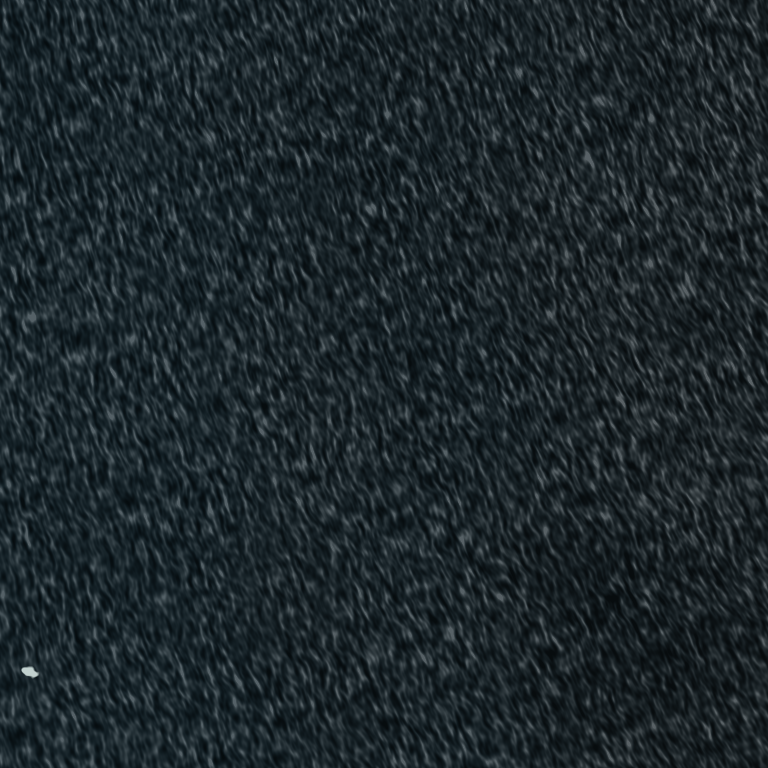
Give the GLSL for this texture, as a Shadertoy shader.

```glsl
#define RIPPLE_FREQ vec2(132.0, 45.0)
#define TILT 0.31
#define BEND 0.2
#define MEDIAN_TONE 0.142
#define CONTRAST 0.38
#define COOL_TINT vec3(-0.050, 0.0, 0.023)
#define WARM_TINT vec3(-0.033, 0.0, 0.015)
#define SHADE_CENTER vec2(0.83, 0.16)
#define SPECK_CENTER vec2(0.039, 0.125)
#define SPECK_RADII vec2(0.0105, 0.0065)
#define SPECK_COLOR vec3(0.76, 0.82, 0.81)

// Unit gradient at a lattice point, from an integer hash
vec2 latticeGradient(vec2 cell) {
    uvec2 q = uvec2(ivec2(cell)) * uvec2(73157u, 95273u);
    uint h = (q.x ^ (q.y << 3)) * 40503u + q.y;
    h = (h ^ (h >> 15)) * 668265u;
    h = (h ^ (h >> 13)) * 374761u;
    h ^= h >> 16;
    float angle = float(h & 65535u) / 65536.0 * 6.28319;
    return vec2(cos(angle), sin(angle));
}

float gradientNoise(vec2 p) {
    vec2 i = floor(p), f = p - i;
    vec2 w = f * f * f * (f * (f * 6.0 - 15.0) + 10.0);
    vec2 e = vec2(1.0, 0.0);
    float a = dot(latticeGradient(i), f);
    float b = dot(latticeGradient(i + e.xy), f - e.xy);
    float c = dot(latticeGradient(i + e.yx), f - e.yx);
    float d = dot(latticeGradient(i + e.xx), f - e.xx);
    return mix(mix(a, b, w.x), mix(c, d, w.x), w.y);
}

// Across/along coordinates of the slanted, gently curving ripples
vec2 rippleSpace(vec2 p) {
    vec2 across = vec2(cos(TILT), sin(TILT));
    vec2 along = vec2(across.y, -across.x);
    vec2 q = vec2(dot(p, across) + BEND * p.x * p.y, dot(p, along));
    q.x += 0.008 * gradientNoise(p * 9.0) + 0.004 * gradientNoise(p * 34.0 + 5.0);
    return q;
}

// Elongated wavelets in three sizes, a little above unit deviation
float ripples(vec2 p) {
    vec2 q = rippleSpace(p) * RIPPLE_FREQ;
    float sum = gradientNoise(q);
    sum += 0.50 * gradientNoise(q * vec2(0.68, 0.6) + 37.3);
    sum += 0.65 * gradientNoise(q * vec2(1.6, 2.0) + 81.7);
    return sum * 3.95;
}

// Slow changes of light over the surface
float broadShade(vec2 p) {
    vec2 d = p - SHADE_CENTER;
    d.x += 0.5 * d.y;
    d += 0.12 * vec2(gradientNoise(p * 7.0), gradientNoise(p * 7.0 + 19.0));
    float shade = 0.4 * gradientNoise(p * 3.0 + 11.0) + 0.35 * gradientNoise(p * 10.0 + 23.0);
    return shade - 0.9 * exp(-dot(d, d) * 55.0) + 0.2 * (0.6 - p.x);
}

// Coverage of the small pale floating speck
float speck(vec2 p) {
    vec2 d = p - SPECK_CENTER;
    d.y += 0.25 * d.x;
    float edge = length(d / SPECK_RADII) - 1.0 + 0.5 * gradientNoise(p * 130.0);
    return 1.0 - smoothstep(-0.25, 0.2, edge);
}

void mainImage(out vec4 fragColor, in vec2 fragCoord) {
    vec2 p = fragCoord / iResolution.y;

    // Ripple light, stronger in patches and toward the right
    float strength = 0.95 + 0.35 * gradientNoise(p * 13.0 + 51.0) + 0.15 * (p.x - 0.5);
    float light = ripples(p) * strength + broadShade(p);
    float tone = MEDIAN_TONE * exp(CONTRAST * clamp(light, -3.0, 2.6));

    // Blue at the left, neutral at the right
    float warmth = smoothstep(0.1, 1.0, p.x + 0.3 * gradientNoise(p * 4.0 + 7.0));
    vec3 tint = mix(COOL_TINT, WARM_TINT, warmth);
    vec3 color = tone + tint * smoothstep(-0.05, 0.14, tone);

    color = mix(color, SPECK_COLOR, speck(p));
    fragColor = vec4(clamp(color, 0.0, 1.0), 1.0);
}
```
